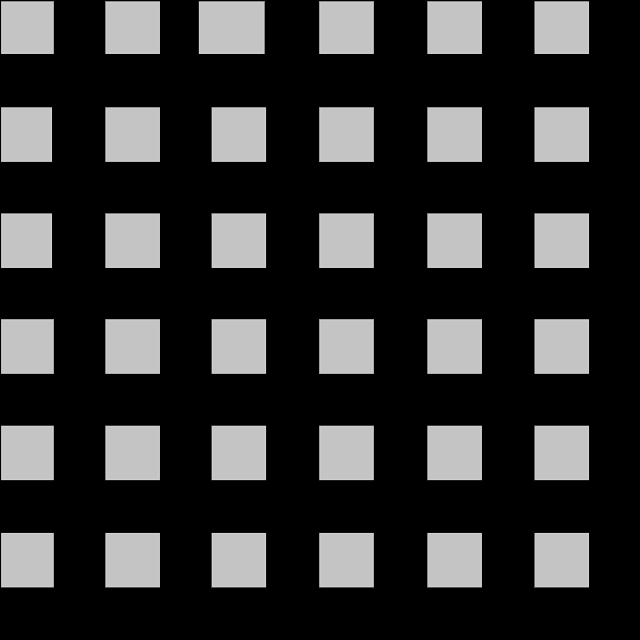
A WebGL 2 fragment shader for this pattern:

```glsl
#version 300 es
precision highp float;
// Pale grey squares on black in a six by six grid, each about half a cell wide.
// Every square is a box distance; a periodic drift nudges rows and columns,
// and a few squares along the first row and column are trimmed or stretched.

#define GRID 6.0           // repeats across and down
#define HALF_SIDE 0.2555   // half the side of a square, in cells
#define CENTER vec2(0.253, 0.254)
#define DRIFT vec2(0.014, 0.008)
#define DRIFT_PHASE vec2(4.8, 0.8)
#define FIRST_TRIM 0.009   // shrink of the first row and column
#define NARROW_TRIM 0.008  // extra trim of the two narrow squares
#define WIDE_SHIFT 0.067   // leftward shift of the wide square
#define WIDE_GROW 0.053    // extra half width of the wide square
#define RIM_WIDTH 0.012    // light line inside each edge, in cells
#define EDGE_SOFT 0.011    // least edge blur, in cells

uniform vec2 u_resolution;
out vec4 fragColor;

const float TAU = 6.2831853;
const vec3 BACKGROUND = vec3(0.0);
const vec3 SQUARE_GREY = vec3(0.768);
const vec3 RIM_GREY = vec3(0.82);

// 1 where two whole-number cells agree, otherwise 0
float sameCell(vec2 a, vec2 b) {
    vec2 gap = abs(a - b);
    return 1.0 - step(0.5, max(gap.x, gap.y));
}

// Signed distance to the edge of a box
float boxDistance(vec2 p, vec2 halfSize) {
    vec2 d = abs(p) - halfSize;
    return length(max(d, 0.0)) + min(max(d.x, d.y), 0.0);
}

// Signed distance to the square of the cell around p, in cells
float squareDistance(vec2 p) {
    // Cell borders run through the middle of the gaps
    vec2 index = floor(p + 0.25);
    vec2 cell = mod(index, GRID);
    vec2 center = CENTER + DRIFT * cos(TAU * (cell - DRIFT_PHASE) / GRID);
    vec2 halfSize = HALF_SIDE - FIRST_TRIM * (1.0 - step(0.5, cell));

    // Uneven squares
    float narrow = sameCell(cell, vec2(0.0, 1.0)) + sameCell(cell, vec2(0.0, 2.0));
    float wide = sameCell(cell, vec2(2.0, 0.0));
    center.x -= NARROW_TRIM * narrow + WIDE_SHIFT * wide;
    halfSize.x += WIDE_GROW * wide - NARROW_TRIM * narrow;

    return boxDistance(p - index - center, halfSize);
}

void main() {
    vec2 uv = gl_FragCoord.xy / u_resolution;
    vec2 p = vec2(uv.x, 1.0 - uv.y) * GRID;  // rows count from the top
    float pixel = GRID / min(u_resolution.x, u_resolution.y);
    float blur = 0.5 * max(EDGE_SOFT, 1.2 * pixel);

    float d = squareDistance(p);
    float inside = 1.0 - smoothstep(-blur, blur, d);
    float rim = smoothstep(-RIM_WIDTH - blur, -RIM_WIDTH + blur, d);

    vec3 grey = mix(SQUARE_GREY, RIM_GREY, rim);
    fragColor = vec4(mix(BACKGROUND, grey, inside), 1.0);
}
```
